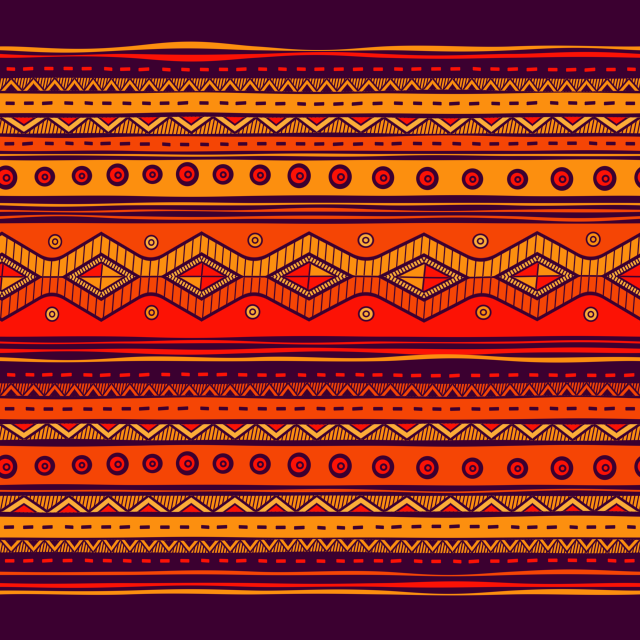
Write a three.js fragment shader that draws this pattern.

```glsl
// Hand-drawn folk textile: bands of dashes, chevrons, spots and a row of nested
// diamonds. Rows repeat along x with hashed variation; periodic gradient noise
// makes the edges waver like brush strokes.
varying vec2 vUv;

const float GRID = 768.0;  // design units per side, y downward
const float SOFT = 0.9;    // edge smoothing
const float PEN = 1.9;     // outline half width
const float FINE = 0.7;    // hatching half width
const float WAVES = 5.0;   // noise cells across
const float DASHES = 33.0, CHEVRONS = 15.0, TEETH = 32.0, SPOTS = 16.0, DIAMONDS = 6.0;
const float MIDDLE = 332.0; // axis of the diamonds
const float TAU = 6.28318;
const vec3 PLUM = vec3(0.23, 0.0, 0.19);
const vec3 RED = vec3(0.99, 0.07, 0.02);
const vec3 EMBER = vec3(0.96, 0.27, 0.02);
const vec3 ORANGE = vec3(0.99, 0.56, 0.06);
const vec3 SAND = vec3(0.99, 0.68, 0.22);

vec2 p;   // point in design units
vec3 dye; // paint so far

float hash(vec2 q) { return fract(sin(dot(q, vec2(127.1, 311.7))) * 43758.5); }

// Gradient noise along x, periodic, one row per seed
float waver(float seed) {
  float x = p.x / GRID * WAVES, i = floor(x), f = x - i;
  float a = 2.0 * hash(vec2(mod(i, WAVES), seed)) - 1.0;
  float b = 2.0 * hash(vec2(mod(i + 1.0, WAVES), seed)) - 1.0;
  return 2.5 * mix(a * f, b * (f - 1.0), f * f * (3.0 - 2.0 * f));
}

float fill(float d) { return 1.0 - smoothstep(-SOFT, SOFT, d); }
void paint(vec3 ink, float mask) { dye = mix(dye, ink, mask); }
float hatch(float t, float gap) { return fill(abs(fract(t / gap) - 0.5) * gap - FINE); }
float pick(float a, float b, float c) { return p.y < 300.0 ? a : p.y < 565.0 ? b : c; }

float strip(float top, float bottom) {
  return fill(max(top + 1.5 * waver(top) - p.y, p.y - bottom - 1.5 * waver(bottom)));
}

// Line that swells and tapers
void stroke(vec3 ink, float y, float width, float sway) {
  float w = width * (1.0 + 0.7 * waver(y + 9.0));
  paint(ink, fill(abs(p.y - y - sway * waver(y)) - w));
}

void dashes(vec3 ink, float y) {
  float w = GRID / DASHES, id = floor(p.x / w), h = hash(vec2(id, y));
  vec2 q = vec2(p.x - (id + 0.5) * w + 4.0 * (h - 0.5), p.y - y - waver(y));
  q.y += (h - 0.5) * 0.15 * q.x;
  paint(ink, fill(length(max(abs(q) - vec2(3.8 + 1.6 * h, 1.0), 0.0)) - 1.1));
}

void ribbon(vec3 ink, float top, float bottom) {
  paint(ink, strip(top, bottom));
  dashes(PLUM, 0.5 * (top + bottom));
}

// Chevrons pointing down (dir 1) or up (dir -1) on hatched ground
void chevrons(float top, float h, float count, float dir, vec3 ground, vec3 stripe, vec3 core) {
  float w = 0.5 * GRID / count, inside = strip(top, top + h);
  paint(ground, inside * (1.0 - hatch(p.x + 0.2 * p.y, 2.6 + 0.08 * w)));
  float x = abs(fract(0.5 * (p.x + 7.0 * waver(3.0)) / w) - 0.5) * 2.0;
  float v = 0.5 - dir * ((p.y - top - waver(top)) / h - 0.5);
  float scale = h * w / length(vec2(h, w)), d = (v - x) * scale, inner = 0.45 * scale;
  paint(PLUM, inside * fill(-0.1 * scale - d));
  paint(stripe, inside * fill(max(0.1 * scale - d, d - inner)));
  paint(core, inside * fill(inner + 2.2 - d));
}

void spots(float y) {
  float w = GRID / SPOTS, id = floor((p.x + 9.0 - 16.0 * cos(TAU * p.x / GRID)) / w + 0.5);
  float h = hash(vec2(mod(id, SPOTS), 5.0)), turn = TAU * id / SPOTS, r = 11.5 + 3.5 * h;
  vec2 q = p - vec2(id * w - 9.0 + 16.0 * cos(turn), y - 3.0 + 3.0 * cos(turn + 1.2));
  paint(PLUM, fill(length(q * vec2(0.95 + 0.12 * h, 1.0)) - r));
  paint(RED, fill(length(q + vec2(0.6, h - 0.5)) - 0.63 * r));
  paint(PLUM, fill(abs(length(q - vec2(h, 0.4)) - 0.24 * r) - 1.2));
}

void diamonds() {
  float w = GRID / DIAMONDS, u = p.x + 5.0 - 10.0 * cos(TAU * p.x / GRID + 0.73);
  float id = floor(u / w + 0.5), gap = floor(u / w);
  vec2 q = vec2(u - id * w, p.y - MIDDLE - 1.5 * waver(8.0)), a = abs(q), size = vec2(48.0, 27.0);
  paint(q.y < 0.0 ? EMBER : RED, strip(268.0, 404.0));
  // Scalloped sash
  float k = 2.0 * a.x / w, bend = max(k - 0.75, 0.0);
  float d = 0.88 * (a.y - mix(52.0, 21.0, (k - 2.0 * bend * bend) / 0.875));
  paint(q.y < 0.0 ? ORANGE : EMBER, fill(d));
  paint(PLUM, fill(d) * max(hatch(p.x + 0.08 * q.y + 4.0 * waver(6.0), 9.6), fill(a.y - 1.0)));
  paint(PLUM, fill(abs(d) - PEN));
  // Diamond with hatched rim and quartered heart
  float e = (a.x * size.y + a.y * size.x - size.x * size.y) / length(size);
  float cut = q.x + 0.1 * q.y, h = hash(vec2(mod(id, DIAMONDS) + 0.3 * step(0.0, cut), step(0.0, q.y)));
  paint(PLUM, fill(e - PEN));
  paint(SAND, fill(abs(e + 4.6) - 2.6) * (1.0 - hatch(dot(a, size * vec2(1.0, -1.0)) / length(size), 3.8)));
  paint(h < 0.45 ? RED : ORANGE, fill(e + 9.6));
  paint(PLUM, fill(e + 9.6) * fill(min(abs(cut), a.y) - 0.9));
  // Rings in the valleys
  float y = p.y < MIDDLE ? 289.0 : 376.0, s = hash(vec2(mod(gap, DIAMONDS), y));
  float r = length(vec2(u - (gap + 0.5) * w, p.y - y) + vec2(9.0, 4.0) * (vec2(s, fract(s * 7.0)) - 0.5));
  paint(PLUM, fill(r - 9.2));
  paint(s < 0.4 ? ORANGE : SAND, fill(r - 7.2));
  paint(PLUM, fill(abs(r - 3.2) - 0.9));
}

void main() {
  p = GRID * vec2(vUv.x, 1.0 - vUv.y);
  dye = PLUM;
  stroke(RED, 67.0, 2.3, 2.5); stroke(ORANGE, 58.0, 2.3, 4.0);
  ribbon(ORANGE, 112.0, 136.0); ribbon(EMBER, 164.0, 181.0);
  stroke(ORANGE, 186.0, 1.2, 1.0); stroke(ORANGE, 245.0, 1.4, 2.0);
  stroke(EMBER, 253.0, 1.3, 2.0); stroke(EMBER, 261.0, 1.6, 3.0);
  diamonds();
  stroke(RED, 411.0, 1.2, 2.0); stroke(RED, 421.0, 2.6, 2.0); stroke(ORANGE, 431.0, 2.3, 3.0);
  ribbon(EMBER, 478.0, 503.0); ribbon(ORANGE, 620.0, 645.0);
  paint(ORANGE, strip(192.0, 235.0)); paint(EMBER, strip(535.0, 582.0));
  spots(p.y < MIDDLE ? 215.0 : 562.0);
  stroke(EMBER, 589.0, 1.1, 2.0); stroke(EMBER, 688.0, 2.0, 2.5);
  stroke(RED, 702.0, 2.3, 2.5); stroke(ORANGE, 711.0, 2.3, 3.0);
  dashes(RED, pick(83.0, 450.0, 673.0));
  vec3 ink = pick(0.0, 1.0, 0.0) > 0.5 ? EMBER : ORANGE;
  chevrons(pick(94.0, 460.0, 648.0), 15.0, TEETH, pick(-1.0, -1.0, 1.0), ink, ink, PLUM);
  chevrons(pick(141.0, 509.0, 595.0), 19.0, CHEVRONS, pick(1.0, 1.0, -1.0), ORANGE, SAND, RED);
  gl_FragColor = vec4(dye, 1.0);
}
```
